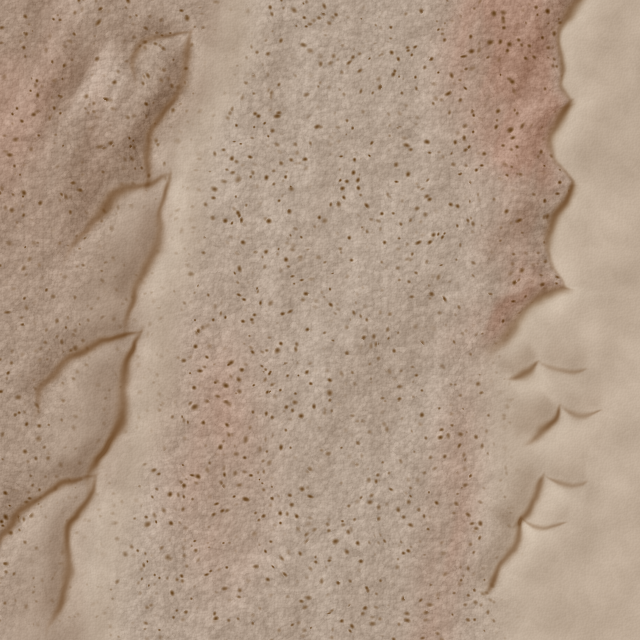
A three.js fragment shader for this texture:

```glsl
// Draws pitted pinkish bedrock cut by two scalloped scarps, with smooth sand at the right.
varying vec2 vUv;

vec2 hash2(vec2 c) {
  return fract(sin(vec2(dot(c, vec2(127.1, 311.7)), dot(c, vec2(269.5, 183.3)))) * 43758.5);
}

// Cellular noise: distance to the nearest point, and that point's random value
vec2 cells(vec2 p) {
  vec2 home = floor(p), best = vec2(9.0, 0.0);
  for (int j = -1; j <= 1; j++)
    for (int i = -1; i <= 1; i++) {
      vec2 c = home + vec2(float(i), float(j));
      float d = length(c + hash2(c) - p);
      if (d < best.x) best = vec2(d, hash2(c + 57.0).x);
    }
  return best;
}

// Slope of the cellular surface towards the light
float relief(vec2 p) {
  return cells(p).x - cells(p + vec2(0.32, -0.3)).x;
}

// Layered, warped sines
float waves(vec2 p) {
  float sum = 0.0, amp = 0.5;
  for (int i = 0; i < 5; i++) {
    p = mat2(0.8, 0.6, -0.6, 0.8) * p * 1.6 + 1.3;
    sum += amp * sin(p.x + 1.4 * sin(p.y * 0.8 + sum));
    amp *= 0.62;
  }
  return sum;
}

// Dark crest (x) and light-minus-shadow (y) at signed distance d
vec2 crest(float d, float width) {
  float s = d / 0.027;
  return vec2(exp(-d * d / (width * width)), s * exp(-s * s));
}

// Curved, tapered ridge from a to b
vec2 ridge(vec2 p, vec2 a, vec2 b, float bend, float width) {
  vec2 dir = normalize(b - a), q = p - a;
  float t = dot(q, dir) / length(b - a), tc = clamp(t, 0.0, 1.0);
  float d = dot(q, vec2(-dir.y, dir.x)) - bend * 4.0 * tc * (1.0 - tc);
  float ends = smoothstep(-0.06, 0.12, t) * (1.0 - smoothstep(0.75, 1.06, t));
  return crest(d, width * (0.45 + 0.7 * sin(3.14 * tc))) * ends;
}

// Cusped outline of the right scarp
float rightEdge(float y) {
  float top = smoothstep(0.44, 0.56, y);
  float cove = abs(sin(3.14159 * (y - 0.55) / 0.15 + 0.35 * sin(y * 23.0)));
  return mix(0.77, 0.88 + 0.06 * (y - 0.55), top) - 0.03 * top * cove + 0.004 * sin(y * 57.0);
}

float blob(vec2 p, vec2 centre, vec2 size) {
  vec2 q = (p - centre) / size;
  return exp(-dot(q, q));
}

void main() {
  vec2 p = vUv;
  float broad = waves(p * 7.0);
  float streak = waves(vec2(p.x - 0.22 * p.y, p.y * 0.25) * 30.0);
  float mottle = waves(p * 48.0);
  vec2 bent = p + 0.008 * vec2(waves(p * 19.0), waves(p.yx * 17.0 + 4.0));

  // Smooth ground: sand at the right, and a strip beside the left scarp
  float top = smoothstep(0.42, 0.5, p.y);
  float edge = rightEdge(bent.y);
  float sand = smoothstep(-1.0, 1.0, (bent.x - edge) / mix(0.06, 0.006, top));
  float across = p.x - 0.1 - 0.215 * p.y + 0.025 * broad;
  float strip = smoothstep(-0.13, -0.04, across) * (1.0 - smoothstep(0.05, 0.12, across));
  strip *= mix(1.0, smoothstep(-0.02, 0.02, across), smoothstep(0.68, 0.78, p.y));
  float lit = smoothstep(0.0, 0.05, across);
  float smoothGround = max(sand, 0.75 * strip);
  float rough = 1.0 - smoothGround;

  // Base colour: shaded ground left of the first scarp, pale sand right of the second
  vec3 stone = mix(vec3(0.66, 0.575, 0.505), vec3(0.697, 0.625, 0.56), lit);
  vec3 col = mix(stone, vec3(0.737, 0.663, 0.587), max(sand, strip * mix(0.25, 0.75, lit)));

  // Rusty and pink stains
  float band = top * exp(-pow((p.x - edge + 0.045) / 0.045, 2.0));
  float stain = blob(p, vec2(0.77, 0.93), vec2(0.07, 0.16)) + 0.9 * band;
  stain += 0.65 * blob(p, vec2(0.69 + 0.15 * (p.y - 0.1), 0.14), vec2(0.04, 0.26));
  stain += 0.55 * blob(p, vec2(0.34, 0.28), vec2(0.08, 0.2));
  stain += 0.5 * blob(p, vec2(0.02, 0.82), vec2(0.14, 0.22));
  stain *= (1.0 - sand) * (0.85 + 0.5 * broad + 0.5 * streak);
  col = mix(col, vec3(0.63, 0.46, 0.38), clamp(stain, 0.0, 1.0) * 0.65);
  col += (0.022 * broad + 0.025 * streak) * mix(1.0, 0.35, sand) * vec3(0.9, 1.0, 1.05);

  // Diagonal folds at the upper left and along the right scarp, soft ripples on the sand
  float folds = waves(vec2(p.x - 0.55 * p.y, 0.3 * p.y) * 30.0);
  float foldArea = blob(p, vec2(0.14, 0.87), vec2(0.13, 0.19)) + 0.8 * band * (1.0 - sand);
  col += 0.1 * folds * foldArea * vec3(0.9, 1.0, 1.05);
  col += 0.022 * sand * waves(vec2(p.x + p.y, p.y - 0.4 * p.x) * 15.0);
  col += 0.045 * smoothGround * relief(bent * 13.0);

  // Mottling and fine grain
  vec2 grain = cells(bent * 130.0);
  col += 0.027 * mottle * mix(0.3, 1.0, rough);
  col += (grain.y - 0.5) * mix(0.014, 0.045, rough) + (0.45 - grain.x) * 0.06 * rough;
  col += relief(p * 85.0) * 0.055 * rough;
  col += relief(p * 230.0 + 9.0) * mix(0.028, 0.05, rough);

  // Scattered soft pits in two sizes, in loose clusters
  for (int i = 0; i < 2; i++) {
    float scale = 38.0 + 26.0 * float(i);
    vec2 pit = cells(bent * scale + 31.0 * float(i));
    float radius = mix(0.0035, 0.0065, fract(pit.y * 17.0)) - 0.0007 * float(i);
    float dots = 1.0 - smoothstep(0.0, 1.0, pit.x / scale / radius);
    float chosen = smoothstep(0.5, 1.05, pit.y + 0.1 * broad + 0.08 * mottle);
    col = mix(col, vec3(0.39, 0.26, 0.12), dots * chosen * rough);
  }

  // Right scarp, darkest where its coves overhang
  float slope = (rightEdge(bent.y + 0.008) - rightEdge(bent.y - 0.008)) / 0.016;
  float overhang = smoothstep(-0.5, 0.9, slope);
  vec2 marks = crest((bent.x - edge) / sqrt(1.0 + slope * slope), 0.004 + 0.005 * overhang);
  marks *= top * (0.35 + 0.65 * overhang);

  // Lobes of the left scarp and small crescents below the right one
  for (int i = 0; i < 4; i++) {
    float n = float(i);
    vec2 jitter = 0.035 * (hash2(vec2(n, 3.0)) - 0.5);
    vec2 cusp = vec2(0.312 - 0.05 * n, 0.945 - 0.232 * n) + jitter;
    vec2 arm = vec2(0.09, 0.09) + vec2(0.08, 0.06) * min(n, 1.0);
    marks += ridge(bent, cusp, cusp - vec2(0.078, 0.25), 0.014 * sin(n * 2.0 + p.y * 30.0), 0.007);
    marks += 0.75 * ridge(bent, cusp, cusp - arm, -0.035, 0.0065);
    vec2 tip = vec2(0.87 - 0.014 * n, 0.43 - 0.085 * n) + 1.5 * jitter;
    marks += 0.8 * ridge(bent, tip, tip - vec2(0.055, 0.035 + 0.03 * n), 0.008, 0.0055);
    marks += 0.4 * ridge(bent, tip + vec2(0.07, -0.012), tip, 0.012, 0.004);
  }
  marks.x *= 0.85 + 0.4 * waves(p * 12.0 + 7.0);
  col += marks.y * mix(vec3(0.2, 0.22, 0.23), vec3(0.12, 0.13, 0.13), step(0.0, marks.y));
  col = mix(col, vec3(0.42, 0.28, 0.15), clamp(marks.x, 0.0, 1.0) * 0.85);

  gl_FragColor = vec4(col, 1.0);
}
```
